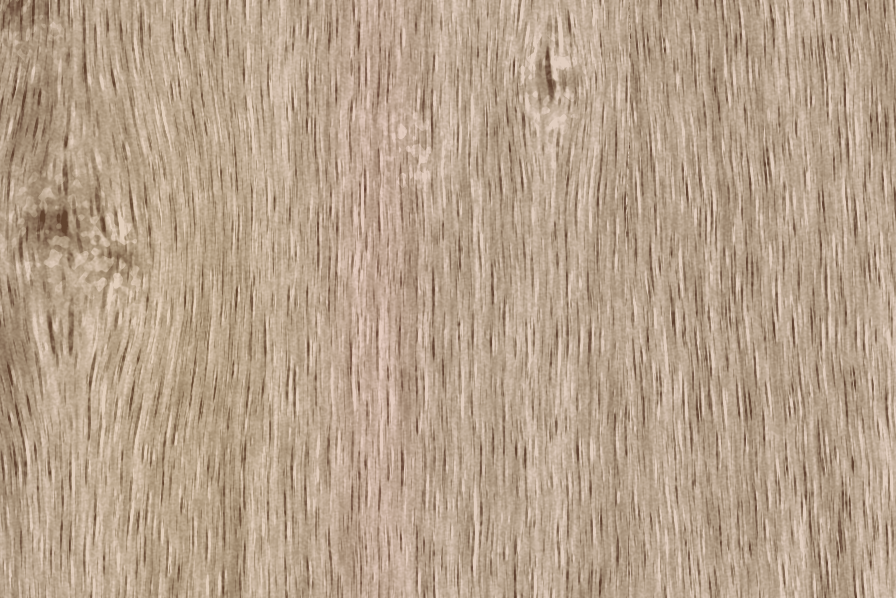
Give the GLSL for this texture, as a Shadertoy shader.

```glsl
// Two pale oak boards with upright grain, broken pores and a few knots.
// Layered stretched noise gives the fibres, cellular strokes give the pores,
// and the grain coordinate is pushed sideways where it passes a knot.

const vec3 DARK_OAK  = vec3(0.47, 0.36, 0.29);
const vec3 PALE_OAK  = vec3(0.84, 0.76, 0.70);
const vec3 MID_WARMTH = vec3(0.000, 0.010, -0.016);
const vec3 HONEY     = vec3(0.006, 0.003, -0.018);
const vec3 ROSE      = vec3(0.012, -0.009, 0.004);
const float BASE_TONE  = 0.725;
const float SEAM_X     = 1.05;
const float BOARD_TILT = 0.06;
const float PORE_DEPTH = 0.68;
const float LIME_GAIN  = 0.46;

// Knots: centre x, centre y, radius, darkness
const int KNOT_COUNT = 5;
const vec4 KNOTS[KNOT_COUNT] = vec4[](
    vec4(0.09, 0.62, 0.055, 0.60),
    vec4(0.20, 0.56, 0.035, 0.65),
    vec4(0.04, 0.99, 0.050, 0.45),
    vec4(0.92, 0.86, 0.042, 0.40),
    vec4(0.69, 0.74, 0.035, 0.00));

float hash(vec2 p) {
    vec3 q = fract(p.xyx * 0.1031);
    q += dot(q, q.yzx + 33.33);
    return fract((q.x + q.y) * q.z);
}

float noise(vec2 p) {
    vec2 i = floor(p), f = fract(p);
    f = f * f * (3.0 - 2.0 * f);
    return mix(mix(hash(i), hash(i + vec2(1, 0)), f.x),
               mix(hash(i + vec2(0, 1)), hash(i + vec2(1, 1)), f.x), f.y);
}

// Signed noise, centred on zero
float wave(vec2 p) { return noise(p) - 0.5; }

// Bell-shaped falloff around a centre
float blob(vec2 p, vec2 centre, vec2 size) {
    vec2 d = (p - centre) / size;
    return exp(-dot(d, d));
}

// Upright strokes, one per cell: x = dark pore, y = pale filling beside it.
// scatter 0 lines strokes up in columns, 1 spreads them freely.
vec2 pores(vec2 q, vec2 cell, float halfWidth, float scatter, float pixel) {
    vec2 home = floor(q / cell);
    vec2 cover = vec2(0.0);
    float w = halfWidth + 0.3 * pixel;
    for (int j = -1; j <= 1; j++)
    for (int i = -1; i <= 1; i++) {
        vec2 id = home + vec2(i, j);
        float column = hash(vec2(id.x, 7.0));
        float x = mix(column, hash(id + 3.1), scatter);
        float y = hash(id + 11.7);
        vec2 d = q - (id + vec2(x, y)) * cell;
        float reach = cell.y * mix(0.25, 0.75, hash(id + 23.3));
        float strength = smoothstep(0.0, 0.7, hash(id + 41.9));
        float lime = smoothstep(0.3, 0.8, hash(id + 57.1));
        float dark = 1.0 - smoothstep(0.45, 1.05, length(d / vec2(w, reach)));
        d.x -= 1.8 * w;
        float pale = 1.0 - smoothstep(0.45, 1.05, length(d / vec2(1.2 * w, 0.8 * reach)));
        cover = max(cover, vec2(dark * strength, pale * lime));
    }
    return cover;
}

// Grain lines bend around the large left knot and the small upper one
float grainCoord(vec2 p) {
    float u = p.x;
    u -= 0.65 * (p.x - 0.12) * blob(p, vec2(0.12, 0.60), vec2(0.20, 0.27));
    u -= 0.60 * (p.x - 0.92) * blob(p, vec2(0.92, 0.86), vec2(0.07, 0.12));
    u += 0.0012 * sin(19.0 * p.y + 9.0 * p.x) + 0.0007 * sin(47.0 * p.y - 17.0 * p.x);
    return u + 0.010 * wave(p * vec2(5.0, 2.5));
}

void mainImage(out vec4 fragColor, in vec2 fragCoord) {
    float pixel = 1.0 / iResolution.y;
    vec2 p = fragCoord * pixel;
    float rightBoard = smoothstep(-pixel, pixel, p.x - SEAM_X - 0.004 * sin(9.0 * p.y));
    vec2 g = vec2(grainCoord(p) + BOARD_TILT * p.y * rightBoard, p.y);

    // Fibres, from broad bands to fine speckle
    float tone = BASE_TONE - 0.01 * rightBoard;
    tone += 0.17 * wave(g * vec2(13.0, 0.9));
    tone += 0.24 * wave(g * vec2(55.0, 2.6) + 5.0);
    tone += 0.36 * wave(g * vec2(165.0, 9.0) + 9.0);
    tone += 0.26 * wave(g * vec2(310.0, 45.0) + 3.0);
    tone += 0.24 * wave(mat2(0.8, 0.6, -0.6, 0.8) * p * 290.0);

    // Pores: aligned on the left board, dense and scattered on the right
    vec2 aligned = pores(g, vec2(0.0185, 0.072), 0.0021, 0.15, pixel);
    vec2 dense = pores(g + 2.0, vec2(0.0125, 0.080), 0.0020, 1.0, pixel);
    vec2 fine = pores(g + 5.0, vec2(0.0100, 0.040), 0.0011, 0.7, pixel);
    vec2 cover = max(mix(aligned, dense, rightBoard), 0.5 * fine);
    cover *= 0.45 + 0.9 * vec2(noise(p * vec2(190.0, 120.0)), noise(p * vec2(210.0, 110.0) + 4.0));
    tone += LIME_GAIN * cover.y * (1.0 - cover.x) - PORE_DEPTH * cover.x;

    // Knots: mottled dark hearts with crumbs of pale filling around them
    vec2 rough = mat2(0.8, 0.6, -0.6, 0.8) * p;
    float mottle = 0.5 * noise(rough * 50.0) + 0.5 * noise(rough * 125.0);
    float crumbs = smoothstep(0.53, 0.66, 0.6 * noise(rough * 95.0 + 8.0)
                                        + 0.4 * noise(g * vec2(210.0, 60.0)));
    for (int k = 0; k < KNOT_COUNT; k++) {
        vec4 knot = KNOTS[k];
        float heart = blob(p, knot.xy, knot.z * vec2(1.0, 0.8));
        float halo = blob(p, knot.xy, knot.z * vec2(1.5, 1.9));
        tone -= knot.w * heart * (0.2 + 1.4 * mottle);
        tone += 0.50 * crumbs * halo * (1.0 - 0.4 * heart);
    }
    float stain = blob(p, vec2(0.0, 0.85), vec2(0.14, 0.25)) + blob(p, vec2(0.0, 0.4), vec2(0.08, 0.22));
    tone -= 0.26 * stain * (0.5 + noise(g * vec2(30.0, 5.0)));

    // Colour ramp, warmer in the middle, with honey and rose drifts
    tone = clamp(tone, -0.25, 1.12);
    vec3 color = mix(DARK_OAK, PALE_OAK, tone);
    color += MID_WARMTH * max(0.0, 4.0 * tone * (1.0 - tone));
    color += HONEY * blob(p, vec2(0.30, 0.4), vec2(0.24, 0.6));
    color += ROSE * blob(p, vec2(0.63, 0.5), vec2(0.08, 0.8));
    fragColor = vec4(color, 1.0);
}
```
